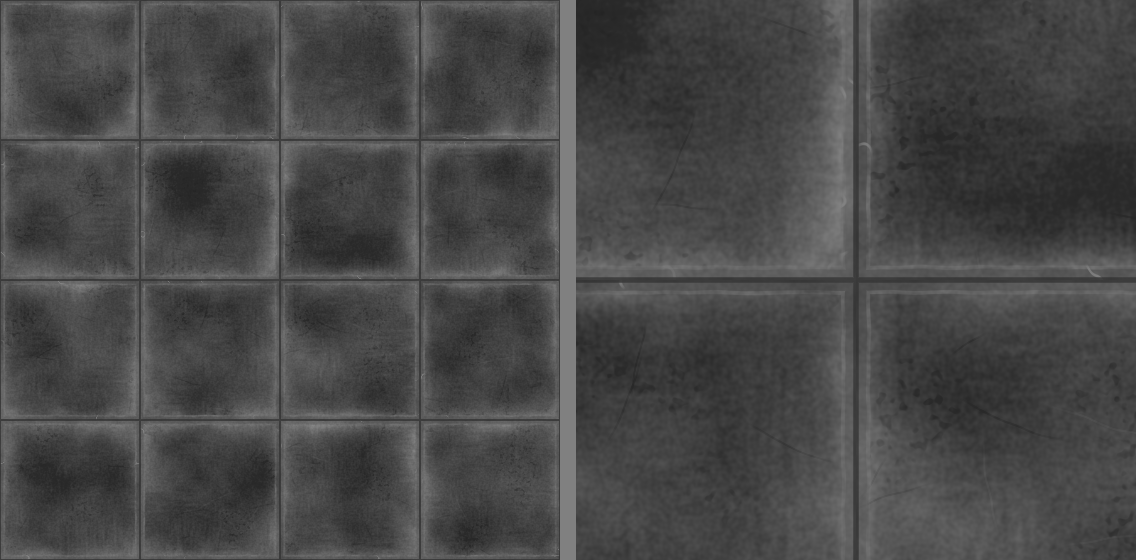
Left: the whole. Right: its middle third, enlarged.
This texture is drawn by a Shadertoy shader. Its source:

```glsl
// Four by four worn charcoal tiles with thin dark joints and narrow raised rims.
// Each tile seeds its own gradient noise for clouds, grain, streaks and pits;
// a dusty halo fades inward from the rim, and loops scatter fine scratches.

const float TILES = 4.0;            // repeats across and down
const float JOINT_HALF = 0.0062;    // lengths below are in tile widths
const float RIM_INNER = 0.030;
const float RIM_LINE_HALF = 0.004;
const float HALO_REACH = 0.062;
const float HALO_GAIN = 0.145;
const float BROAD_GAIN = 0.125;
const float CLOUD_GAIN = 0.125;
const float GRAIN_GAIN = 0.036;
const float STREAK_GAIN = 0.040;
const float PIT_DEPTH = 0.050;
const int SCRATCHES = 9;
const float SCRATCH_HALF = 0.0012;
const vec3 FACE = vec3(0.243);
const vec3 RIM = vec3(0.345);
const vec3 RIM_LINE = vec3(0.44);
const vec3 JOINT = vec3(0.215);
const vec3 CHIP = vec3(0.56);

vec2 hash2(vec2 p) {
    vec3 q = fract(p.xyx * vec3(0.1031, 0.1030, 0.0973));
    q += dot(q, q.yzx + 33.33);
    return fract((q.xx + q.yz) * q.zy);
}

float cornerSlope(vec2 cell, vec2 offset) {
    float angle = 6.28318 * hash2(cell).x;
    return dot(vec2(cos(angle), sin(angle)), offset);
}

// Gradient noise, roughly -0.7 to 0.7
float noise(vec2 p) {
    vec2 i = floor(p), f = p - i;
    vec2 u = f * f * f * (f * (f * 6.0 - 15.0) + 10.0);
    vec2 e = vec2(1.0, 0.0);
    return mix(mix(cornerSlope(i, f), cornerSlope(i + e.xy, f - e.xy), u.x),
               mix(cornerSlope(i + e.yx, f - e.yx), cornerSlope(i + e.xx, f - e.xx), u.x), u.y);
}

float fbm(vec2 p) {
    float sum = 0.0, gain = 0.6;
    for (int i = 0; i < 5; i++) {
        sum += gain * noise(p);
        p = mat2(1.6, 1.2, -1.2, 1.6) * p + 17.3;
        gain *= 0.6;
    }
    return sum;
}

// Thin, slightly bowed marks: dark negative, pale positive
float scratches(vec2 q, vec2 id, float aa) {
    float sum = 0.0;
    for (int i = 0; i < SCRATCHES; i++) {
        vec2 seed = id * 19.0 + float(i) * vec2(7.0, 3.0) + 101.0;
        vec2 centre = hash2(seed), shape = hash2(seed + 53.0);
        float angle = (shape.x - 0.5) * 1.1 + (i % 4 == 0 ? 1.5 : 0.0);
        float halfLength = mix(0.05, 0.20, shape.y);
        vec2 r = mat2(cos(angle), -sin(angle), sin(angle), cos(angle)) * (q - centre);
        float dist = abs(r.y + (shape.x - 0.5) * 1.5 * r.x * r.x + 0.008 * noise(q * 12.0 + seed));
        float mark = 1.0 - smoothstep(SCRATCH_HALF, SCRATCH_HALF + aa, dist);
        mark *= 1.0 - smoothstep(0.3 * halfLength, halfLength, abs(r.x));
        sum += mark * (i % 3 == 0 ? 0.025 : -0.032);
    }
    return sum;
}

void mainImage(out vec4 fragColor, in vec2 fragCoord) {
    vec2 p = fragCoord / iResolution.xy * TILES;
    vec2 id = floor(p), q = p - id;
    vec2 s = q + id * 11.37 + 5.0;  // separate noise region for each tile
    float aa = TILES / min(iResolution.x, iResolution.y);
    vec2 side = min(q, 1.0 - q);
    float edge = min(side.x, side.y);

    // Mottled face: broad blotches, clouds, then fine wear
    float broad = noise(s * 1.7 + 19.0);
    float clouds = fbm(s * 2.6);
    float grain = noise(s * 47.0) + noise(s * 83.0 + 9.0);
    float patches = noise(s * 3.4 + 41.0);
    float streaks = noise(s * vec2(48.0, 6.0)) * smoothstep(-0.1, 0.4, patches)
                  + noise(s * vec2(5.0, 44.0) + 23.0) * smoothstep(-0.1, 0.4, -patches);
    float pitNoise = noise(s * vec2(24.0, 31.0)) + 0.8 * noise(s * 57.0);
    float pits = smoothstep(0.16, 0.50, pitNoise) * smoothstep(0.05, 0.35, noise(s * 2.9 + 77.0));
    vec3 color = FACE + BROAD_GAIN * broad + CLOUD_GAIN * clouds + GRAIN_GAIN * grain
               + STREAK_GAIN * streaks - PIT_DEPTH * pits + scratches(q, id, aa);

    // Pale dust, uneven along each side
    float wobble = 0.055 * fbm(s * 5.0 + 31.0);
    vec2 fade = exp(-max(side + wobble - RIM_INNER, 0.0) / HALO_REACH);
    float halo = 1.0 - (1.0 - fade.x) * (1.0 - fade.y);
    color += HALO_GAIN * halo * (1.0 + 0.9 * noise(s * 2.6 + 63.0));
    color = max(color, vec3(0.165) + 0.25 * (color - 0.165));

    // Raised rim with a broken highlight on its inner edge
    float wear = fbm(s * 9.0 + 87.0);
    float rimMask = 1.0 - smoothstep(RIM_INNER - aa, RIM_INNER + aa, edge);
    vec3 rimColor = RIM + 0.08 * wear + 0.10 * broad + 0.02 * grain;
    color = mix(color, rimColor, 0.75 * rimMask);
    float lineDist = abs(edge - RIM_INNER + 0.004 * noise(s * 14.0));
    float line = 1.0 - smoothstep(RIM_LINE_HALF - 0.5 * aa, RIM_LINE_HALF + aa, lineDist);
    color = mix(color, RIM_LINE + 0.04 * grain, line * clamp(0.5 + 1.1 * wear, 0.1, 0.85));

    // Small bright chips following curled noise contours on the rim
    float curl = 1.0 - smoothstep(0.02, 0.08, abs(noise(s * 16.0 + 13.0)));
    float chipArea = (1.0 - smoothstep(0.025, 0.045, edge)) * smoothstep(0.25, 0.42, noise(s * 8.0 + 3.0));
    color = mix(color, CHIP, 0.65 * curl * chipArea);

    // Dark joint
    float joint = 1.0 - smoothstep(JOINT_HALF - 0.5 * aa, JOINT_HALF + 0.7 * aa, edge);
    color = mix(color, JOINT + 0.04 * wear, 0.88 * joint);
    fragColor = vec4(clamp(color, 0.0, 1.0), 1.0);
}
```
